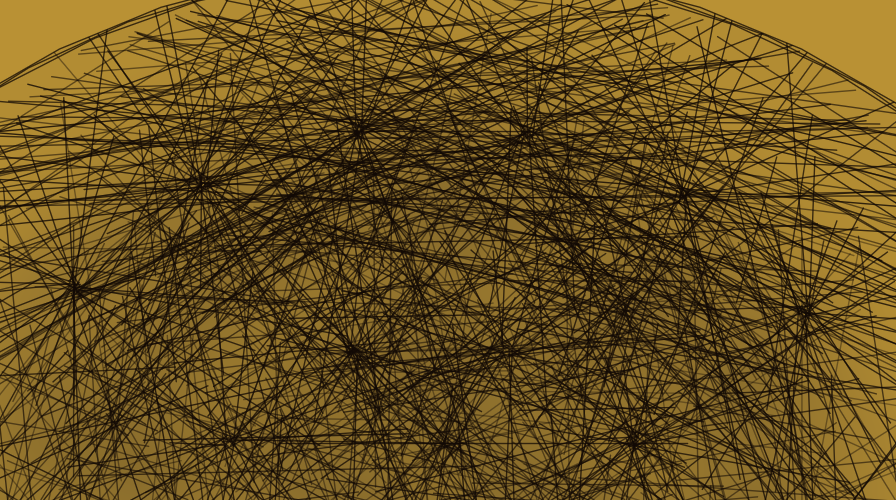
Reproduce this background procedurally as a Shadertoy shader.

```glsl
#define GROUND vec3(0.725, 0.570, 0.205)
#define HAZE vec3(0.200, 0.165, 0.115)
#define INK vec3(0.065, 0.033, 0.014)
#define HALF_WIDTH 0.0014
#define DOME_CENTRE vec2(-0.035, -0.614)
#define DOME_RADIUS 1.684
#define RING_CENTRE vec2(-0.035, -0.175)
#define RING_RADIUS 0.93
#define RIM_CHORDS 95
#define RING_CHORDS 44
#define SPOKES 30
#define MESH_STRANDS 600

vec4 hash4(float n) {
    vec4 q = fract(n * vec4(0.1031, 0.1030, 0.0973, 0.1099));
    q += dot(q, q.wzxy + 33.33);
    return fract((q.xxyz + q.yzzw) * q.zywx);
}

// Direction measured clockwise from straight up
vec2 heading(float angle) {
    return vec2(sin(angle), cos(angle));
}

// Light left after a stroke at distance d
float stroke(float d, float opacity) {
    return 1.0 - opacity * clamp((HALF_WIDTH - d) * iResolution.y + 0.5, 0.0, 1.0);
}

float strand(vec2 p, vec2 a, vec2 b, float opacity) {
    vec2 q = p - a, e = b - a;
    return stroke(length(q - e * clamp(dot(q, e) / dot(e, e), 0.0, 1.0)), opacity);
}

// Random chords of an arc; the square root spreads their depths evenly
float chords(vec2 p, float radius, int count, vec2 spans, float spread, float jitter, float seed) {
    float light = 1.0;
    for (int i = 0; i < count; i++) {
        vec4 h = hash4(float(i) + seed);
        float middle = (h.x * 2.0 - 1.0) * spread;
        float halfSpan = 0.5 * mix(spans.x, spans.y, sqrt(h.y));
        vec2 ends = radius * (1.0 - jitter * h.zw);
        vec2 a = ends.x * heading(middle - halfSpan);
        vec2 b = ends.y * heading(middle + halfSpan);
        light *= strand(p, a, b, 0.5 + 0.35 * fract(7.0 * h.x));
    }
    return light;
}

// Spokes leaving one hub in all directions
float hub(vec2 p, vec2 centre, int count, float reach, float seed) {
    float light = 1.0;
    for (int i = 0; i < count; i++) {
        vec4 h = hash4(float(i) + seed);
        float angle = 6.2832 * (float(i) + h.x) / float(count);
        vec2 start = centre + 0.025 * (h.zw - 0.5);
        light *= strand(p, start, start + heading(angle) * reach * (0.2 + 0.8 * h.y), 0.75);
    }
    return light;
}

// Signed distance to a many-sided rim
float rim(vec2 q, float radius, float phase) {
    const float side = 0.13;
    float a = atan(q.x, q.y) + phase;
    return length(q) * cos(a - side * round(a / side)) - radius;
}

// Loose strands filling the inside of the ring, closest near its centre
float mesh(vec2 p) {
    float light = 1.0;
    for (int i = 0; i < MESH_STRANDS; i++) {
        vec4 h = hash4(float(i) + 701.0);
        vec2 middle = heading((h.x * 2.0 - 1.0) * 1.45) * (0.12 + 0.85 * pow(h.y, 0.7));
        vec2 arm = heading(6.2832 * h.z) * mix(0.12, 0.45, h.w);
        light *= strand(p, middle - arm, middle + arm, 0.35 + 0.45 * fract(9.0 * h.w));
    }
    return light;
}

void mainImage(out vec4 fragColor, in vec2 fragCoord) {
    vec2 p = (fragCoord - vec2(0.5 * iResolution.x, 0.0)) / iResolution.y;
    vec2 dome = p - DOME_CENTRE;
    vec2 ring = p - RING_CENTRE;

    // Arcs of chords and the inner tangle
    float light = chords(dome, DOME_RADIUS, RIM_CHORDS, vec2(0.2, 1.55), 0.6, 0.05, 11.0);
    light *= chords(ring, RING_RADIUS, RING_CHORDS, vec2(0.3, 1.4), 1.05, 0.2, 307.0);
    light *= mesh(ring);

    // Evenly spaced hubs on the ring, then smaller ones inside it
    for (int i = 0; i < 6; i++) {
        float k = float(i);
        vec2 centre = RING_RADIUS * heading(radians(-50.0 + 20.7 * k));
        light *= hub(ring, centre, SPOKES, 0.75, 1103.0 + 97.0 * k);
    }
    for (int i = 0; i < 4; i++) {
        float k = float(i);
        vec2 centre = 0.5 * heading(radians(-54.0 + 36.0 * k));
        light *= hub(ring, centre, SPOKES - 6, 0.5, 2207.0 + 89.0 * k);
    }

    // Keep strands under the dome and draw its layered outline
    float edge = rim(dome, DOME_RADIUS, 0.0);
    float inside = clamp(0.5 - edge * iResolution.y, 0.0, 1.0);
    light = mix(1.0, light, inside);
    for (int i = 0; i < 3; i++) {
        float k = float(i);
        light *= stroke(abs(rim(dome, DOME_RADIUS - 0.005 * k, 0.043 * k)), 0.75);
    }

    // Uneven haze of the finest threads, thicker inside the ring and to the left
    float waves = sin(9.0 * p.x + 2.0 * sin(7.0 * p.y)) * sin(8.0 * p.y + 1.5 * sin(6.0 * p.x));
    float depth = smoothstep(1.2, 0.75, length(ring + vec2(0.06, 0.0)));
    float haze = inside * (0.05 + depth * (0.25 + 0.05 * waves));
    fragColor = vec4(mix(INK, mix(GROUND, HAZE, haze), light), 1.0);
}
```
